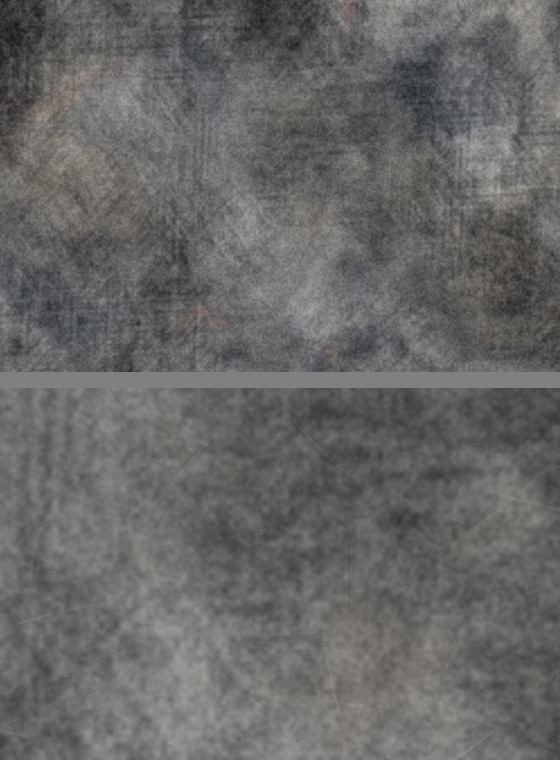
Top: the whole. Bottom: its middle third, enlarged.
This texture is drawn by a Shadertoy shader. Its source:

```glsl
// Worn dark grey concrete: cloudy stains, gritty mottling, brushed streaks and fine scratches.

const vec3  BASE_GREY      = vec3(0.390, 0.388, 0.386);
const vec3  WARM_SHIFT     = vec3(0.026, 0.004, -0.028);  // brown to blue-grey axis
const vec3  RUST_SHIFT     = vec3(0.040, 0.000, -0.015);
const float CLOUD_SCALE    = 2.6;    // features per canvas height
const float MOTTLE_SCALE   = 15.0;
const float GRIT_SCALE     = 62.0;
const float GRAIN_SCALE    = 165.0;
const float CLOUD_DEPTH    = 0.21;
const float STAIN_DEPTH    = 0.085;
const float MOTTLE_DEPTH   = 0.100;
const float GRIT_DEPTH     = 0.062;
const float GRAIN_DEPTH    = 0.075;
const float STREAK_DEPTH   = 0.050;
const float SCRATCH_DEPTH  = 0.075;
const float SCRATCH_WIDTH  = 0.0011;
const int   SCRATCH_LAYERS = 5;

float hash(vec2 p) {
    vec3 q = fract(vec3(p.xyx) * 0.1031);
    q += dot(q, q.yzx + 33.33);
    return fract((q.x + q.y) * q.z);
}

mat2 rotation(float angle) {
    float c = cos(angle), s = sin(angle);
    return mat2(c, s, -s, c);
}

// Smooth value noise in -1..1
float noise(vec2 p) {
    vec2 cell = floor(p), f = fract(p);
    f = f * f * (3.0 - 2.0 * f);
    float low  = mix(hash(cell), hash(cell + vec2(1, 0)), f.x);
    float high = mix(hash(cell + vec2(0, 1)), hash(cell + vec2(1, 1)), f.x);
    return 2.0 * mix(low, high, f.y) - 1.0;
}

// Layered noise, each octave turned to hide the lattice
float fbm(vec2 p, int octaves) {
    float sum = 0.0, weight = 0.5;
    mat2 turn = 2.03 * rotation(0.65);
    for (int i = 0; i < octaves; i++) {
        sum += weight * noise(p);
        p = turn * p + 17.3;
        weight *= 0.55;
    }
    return sum;
}

// Brushed marks: noise stretched along one direction, shown only in patches
float streaks(vec2 p, float angle, float seed) {
    vec2 q = rotation(angle) * p + seed;
    float patches = smoothstep(-0.15, 0.4, fbm(p * 4.0 + seed, 3));
    return patches * noise(q * vec2(105.0, 9.0));
}

// One short scratch per grid cell, with random place, angle and brightness
float scratches(vec2 p, float seed, float pixel) {
    vec2 q = rotation(seed * 1.7) * p * 5.0 + seed * 23.7;
    vec2 cell = floor(q);
    float pick = hash(cell + 7.1);
    vec2 local = fract(q) - 0.35 - 0.3 * vec2(hash(cell + 1.3), hash(cell + 5.9));
    local = rotation(6.283 * hash(cell + 11.7)) * local / 5.0;
    local.y += 2.5 * local.x * local.x * (pick - 0.5);
    float line = 1.0 - smoothstep(0.0, SCRATCH_WIDTH + pixel, abs(local.y));
    float ends = 1.0 - smoothstep(0.025, 0.065, abs(local.x));
    float worn = 0.6 + 0.4 * noise(p * 90.0 + seed);
    return line * ends * worn * (pick - 0.42) * 1.6;
}

void mainImage(out vec4 fragColor, in vec2 fragCoord) {
    vec2 p = fragCoord / iResolution.y;
    float pixel = 0.5 / iResolution.y;

    // Warped clouds and darker stains
    vec2 warp = vec2(fbm(p * 3.0 + 4.7, 4), fbm(p * 3.0 + 31.2, 4));
    vec2 flow = p + 0.16 * warp;
    float clouds = fbm(flow * CLOUD_SCALE + 8.4, 5);
    float stainField = fbm(flow * vec2(4.6, 3.4) + 52.6, 5);
    float stains = smoothstep(0.08, 0.5, stainField);

    // Mottling and grit, stronger in rough patches
    float roughness = 0.75 + 0.6 * smoothstep(-0.3, 0.35, fbm(p * 3.2 + 71.0, 3));
    float mottle = fbm(p * MOTTLE_SCALE + 2.0 * warp, 4);
    float grit = fbm(p * GRIT_SCALE + 13.0, 2);
    float grain = 0.6 * noise(p * GRAIN_SCALE) + 0.4 * noise(rotation(0.5) * p * GRAIN_SCALE * 1.7);

    // Directional wear
    float wear = streaks(p, 0.04, 3.1) + streaks(p, 1.53, 19.4)
               + 0.8 * streaks(p, 0.75, 41.8) + 0.8 * streaks(p, -0.6, 63.5);
    float marks = 0.0;
    for (int i = 0; i < SCRATCH_LAYERS; i++) {
        marks += scratches(p, float(i) + 1.0, pixel);
    }

    float tone = CLOUD_DEPTH * clouds - STAIN_DEPTH * (stains - 0.2)
               + roughness * (MOTTLE_DEPTH * mottle + GRIT_DEPTH * grit)
               + GRAIN_DEPTH * grain + STREAK_DEPTH * wear + SCRATCH_DEPTH * marks;

    // Faint warm, cool and rusty tints
    float warmth = fbm(flow * 3.1 + 90.5, 4) + 0.35 * mottle - 0.25 * stains;
    float rust = smoothstep(0.38, 0.7, fbm(flow * 5.0 + 120.3, 3));
    vec3 color = BASE_GREY + tone + WARM_SHIFT * warmth + RUST_SHIFT * rust;

    fragColor = vec4(clamp(color, 0.0, 1.0), 1.0);
}
```
